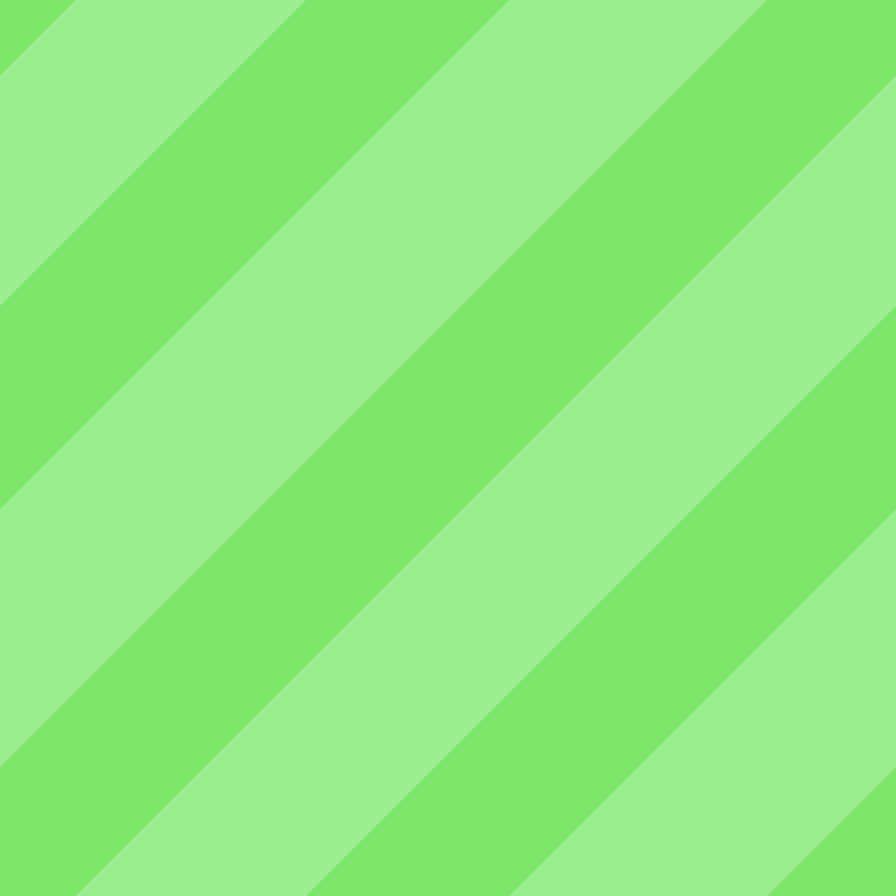
A WebGL 1 fragment shader for this pattern:

```glsl
precision highp float;

uniform vec2 u_resolution;

const vec3 DARK_GREEN = vec3(0.49, 0.90, 0.42);
const vec3 LIGHT_GREEN = vec3(0.61, 0.93, 0.56);

// Shortest distance between two positions on a loop of length 1
float wrappedDistance(float a, float b) {
    return abs(fract(a - b + 0.5) - 0.5);
}

// Soft-edged coverage of one band, repeating once per unit
float band(float position, float center, float halfWidth, float softness) {
    float edge = wrappedDistance(position, center) - halfWidth;
    return 1.0 - smoothstep(-softness, softness, edge);
}

void main() {
    vec2 uv = gl_FragCoord.xy / u_resolution;

    // Position across the rising diagonals, one full period per canvas side
    float across = fract(uv.x - uv.y);
    float softness = 1.0 / min(u_resolution.x, u_resolution.y);

    // A narrow and a wide light band over the dark ground
    float narrowBand = band(across, 0.2130, 0.1286, softness);
    float wideBand = band(across, 0.7122, 0.1439, softness);

    vec3 color = mix(DARK_GREEN, LIGHT_GREEN, max(narrowBand, wideBand));
    gl_FragColor = vec4(color, 1.0);
}
```
